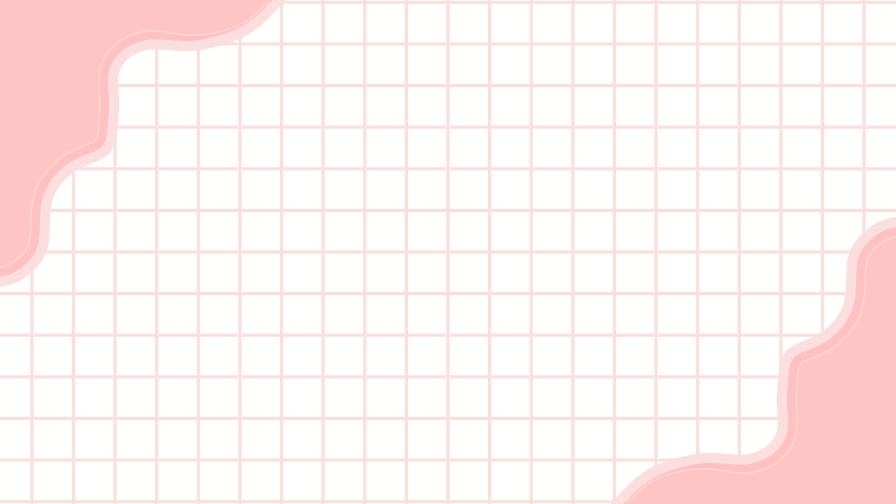
Reproduce this background procedurally as a WebGL 1 fragment shader.

```glsl
precision highp float;
// Pale pink square grid on white, with wavy pink shapes in two opposite corners.
// One smooth spline bounds a corner; a half turn about the centre gives the other.
// Layers inside each corner are offsets of the signed distance to that spline.

uniform vec2 u_resolution;

// Lengths are in hundredths of the canvas height.
#define CELL 8.256
#define GRID_HALF_WIDTH 0.32
#define RIM_WIDTH 2.0
#define STRIPE_HALF_WIDTH 0.11
#define STRIPE_DEPTH_LOW 3.8
#define STRIPE_DEPTH_TOP 2.4
#define PAPER vec3(1.0, 1.0, 0.995)
#define GRID_PINK vec3(0.975, 0.88, 0.875)
#define RIM_PINK vec3(0.985, 0.87, 0.87)
#define BORDER_PINK vec3(1.0, 0.755, 0.755)
#define BODY_PINK vec3(1.0, 0.773, 0.77)
#define STRIPE_PINK vec3(1.0, 0.87, 0.85)

const int KNOTS = 14;
const int STEPS = 8;
vec2 knot[KNOTS];

// Wave outline, measured from the top left corner with y downward.
void setKnots() {
    knot[0] = vec2(65.0, -8.0);
    knot[1] = vec2(57.9, -1.2);
    knot[2] = vec2(49.8, 6.5);
    knot[3] = vec2(39.4, 10.0);
    knot[4] = vec2(28.9, 10.0);
    knot[5] = vec2(23.8, 13.9);
    knot[6] = vec2(23.6, 22.0);
    knot[7] = vec2(22.0, 30.1);
    knot[8] = vec2(14.4, 34.3);
    knot[9] = vec2(10.4, 39.8);
    knot[10] = vec2(9.3, 49.8);
    knot[11] = vec2(4.6, 55.3);
    knot[12] = vec2(-0.9, 57.2);
    knot[13] = vec2(-7.0, 58.3);
}

// Catmull-Rom interpolation from b to c.
vec2 spline(vec2 a, vec2 b, vec2 c, vec2 d, float t) {
    return b + 0.5 * t * (c - a + t * (2.0 * a - 5.0 * b + 4.0 * c - d
             + t * (3.0 * (b - c) + d - a)));
}

float segmentDistance(vec2 p, vec2 a, vec2 b) {
    vec2 ab = b - a;
    return length(p - a - ab * clamp(dot(p - a, ab) / dot(ab, ab), 0.0, 1.0));
}

// Signed distance to the wave, negative on the corner side.
// The sign flips at each crossing of a ray cast toward +x.
float waveDistance(vec2 p) {
    float dist = 1000.0;
    float side = 1.0;
    for (int i = 0; i < KNOTS - 3; i++) {
        vec2 a = knot[i + 1];
        for (int j = 1; j <= STEPS; j++) {
            vec2 b = spline(knot[i], knot[i + 1], knot[i + 2], knot[i + 3],
                            float(j) / float(STEPS));
            dist = min(dist, segmentDistance(p, a, b));
            if ((a.y > p.y) != (b.y > p.y)) {
                float crossX = a.x + (b.x - a.x) * (p.y - a.y) / (b.y - a.y);
                if (crossX > p.x) side = -side;
            }
            a = b;
        }
    }
    return side * dist;
}

// Antialiased coverage of the region where d is negative.
float coverage(float d, float pixel) {
    return clamp(0.5 - d / pixel, 0.0, 1.0);
}

void main() {
    float pixel = 100.0 / u_resolution.y;
    vec2 centred = (gl_FragCoord.xy - 0.5 * u_resolution) * pixel;

    // Grid with lines through the centre
    vec2 toLine = abs(fract(centred / CELL + 0.5) - 0.5) * CELL;
    float gridDist = min(toLine.x, toLine.y) - GRID_HALF_WIDTH;
    vec3 color = mix(PAPER, GRID_PINK, coverage(gridDist, pixel));

    // Fold the lower right half onto the upper left corner
    vec2 folded = centred.x > centred.y ? -centred : centred;
    vec2 corner = vec2(folded.x + 0.5 * u_resolution.x * pixel, 50.0 - folded.y);

    // Rim, border and body, separated by a thin stripe
    setKnots();
    float wave = waveDistance(corner);
    float stripeDepth = mix(STRIPE_DEPTH_LOW, STRIPE_DEPTH_TOP,
                            smoothstep(26.0, 50.0, corner.x));
    float inner = wave + stripeDepth;
    color = mix(color, RIM_PINK, coverage(wave, pixel));
    color = mix(color, BORDER_PINK, coverage(wave + RIM_WIDTH, pixel));
    color = mix(color, BODY_PINK, coverage(inner, pixel));
    color = mix(color, STRIPE_PINK, coverage(abs(inner) - STRIPE_HALF_WIDTH, pixel));

    gl_FragColor = vec4(color, 1.0);
}
```
